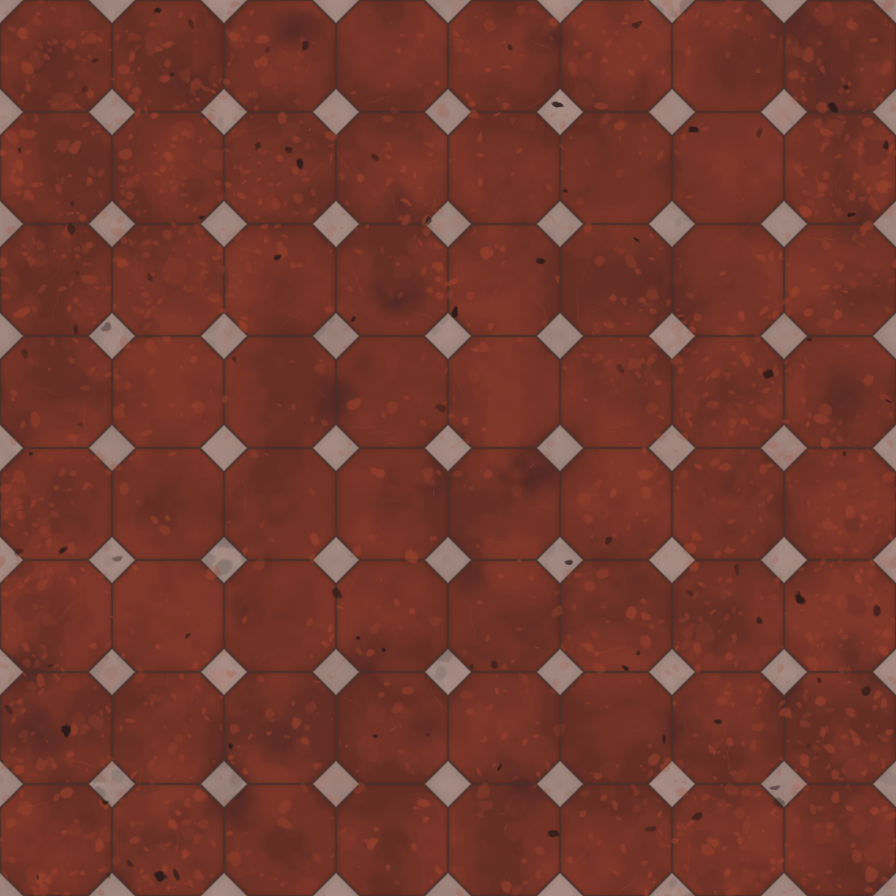
Give the GLSL for this texture, as a Shadertoy shader.

```glsl
const float TILES = 8.0;
const float DIAMOND_RADIUS = 0.218;  // half diagonal, in tile units
const float GROUT_HALF_WIDTH = 0.0095;

const vec3 CLAY = vec3(0.452, 0.197, 0.150);
const vec3 CLAY_LIGHT = vec3(0.505, 0.218, 0.162);
const vec3 CLAY_DARK = vec3(0.385, 0.178, 0.147);
const vec3 SMUDGE = vec3(0.285, 0.150, 0.143);
const vec3 EMBER = vec3(0.660, 0.275, 0.180);
const vec3 PIT = vec3(0.130, 0.085, 0.085);
const vec3 STONE = vec3(0.630, 0.530, 0.500);
const vec3 STONE_GREY = vec3(0.480, 0.420, 0.405);
const vec3 STONE_PINK = vec3(0.700, 0.440, 0.400);
const vec3 GROUT = vec3(0.290, 0.185, 0.163);

vec3 hash3(vec2 cell, float seed) {
    vec3 p = fract(vec3(cell.xyx + seed * 7.13) * vec3(0.1031, 0.1030, 0.0973));
    p += dot(p, p.yxz + 33.33);
    return fract((p.xxy + p.yzz) * p.zyx);
}

// Value noise that wraps over the unit square
float noise(vec2 uv, float period, float seed) {
    vec2 p = uv * period, i = floor(p), f = fract(p);
    f = f * f * (3.0 - 2.0 * f);
    float a = hash3(mod(i, period), seed).x;
    float b = hash3(mod(i + vec2(1, 0), period), seed).x;
    float c = hash3(mod(i + vec2(0, 1), period), seed).x;
    float d = hash3(mod(i + vec2(1, 1), period), seed).x;
    return mix(mix(a, b, f.x), mix(c, d, f.x), f.y);
}

float fbm(vec2 uv, float period, float seed) {
    float sum = 0.0, gain = 0.53;
    for (int i = 0; i < 4; i++) {
        sum += gain * noise(uv, period, seed + float(i));
        period *= 2.0;
        gain *= 0.5;
    }
    return sum;
}

// Scattered ellipses of random size, angle and strength, one per cell at most
float flecks(vec2 uv, float period, float density, float radius, float stretch, float blur, float seed) {
    vec2 p = uv * period, home = floor(p);
    float edge = blur + period / iResolution.y;
    float cover = 0.0;
    for (int y = -1; y <= 1; y++)
    for (int x = -1; x <= 1; x++) {
        vec2 cell = home + vec2(x, y);
        vec3 place = hash3(mod(cell, period), seed);
        vec3 look = hash3(mod(cell, period), seed + 5.0);
        vec2 q = p - cell - mix(vec2(0.15), vec2(0.85), place.xy);
        float angle = 6.2832 * look.x;
        q = mat2(cos(angle), sin(angle), -sin(angle), cos(angle)) * q;
        q.x /= stretch;
        float d = length(q) - radius * mix(0.35, 1.0, look.y);
        float shape = clamp(0.5 - d / edge, 0.0, 1.0);
        cover = max(cover, shape * step(place.z, density) * mix(0.4, 1.0, look.z));
    }
    return cover;
}

// 1 inside a shape, from its signed distance
float fill(float d, float px) {
    return clamp(0.5 - d / px, 0.0, 1.0);
}

vec3 clayColor(vec2 uv, vec2 rough, float wear, vec2 tile) {
    float mottle = fbm(uv, 16.0, 11.0);
    vec3 color = mix(CLAY, CLAY_LIGHT, 0.8 * smoothstep(0.50, 0.72, mottle));
    color = mix(color, CLAY_DARK, 0.8 * smoothstep(0.49, 0.30, mottle));
    color *= 0.985 + 0.03 * hash3(tile, 3.0).x;
    // Overlapping translucent dabs
    color = mix(color, CLAY_LIGHT, 0.55 * flecks(rough, 32.0, 0.35, 0.42, 1.2, 0.05, 21.0) * (0.3 + wear));
    color = mix(color, CLAY_DARK, 0.45 * flecks(rough, 26.0, 0.35, 0.42, 1.2, 0.06, 31.0) * (0.3 + wear));
    // Soft smoky stains
    float smoke = flecks(rough, 14.0, 0.22, 0.36, 1.4, 0.35, 41.0);
    return mix(color, SMUDGE, 0.75 * smoke * smoothstep(0.25, 0.65, fbm(uv, 32.0, 45.0)));
}

vec3 stoneColor(vec2 uv, vec2 rough, vec2 id) {
    vec3 random = hash3(id, 51.0);
    vec3 color = STONE * (0.97 + 0.05 * random.x + 0.10 * (fbm(uv, 48.0, 55.0) - 0.5));
    float grey = flecks(rough, 50.0, 0.6, 0.45, 1.3, 0.08, 61.0);
    float pink = flecks(rough, 42.0, 0.5, 0.45, 1.3, 0.15, 71.0);
    color = mix(color, STONE_GREY, 0.65 * grey * smoothstep(0.60, 0.95, random.y));
    return mix(color, STONE_PINK, 0.40 * pink * smoothstep(0.50, 1.0, random.z));
}

void mainImage(out vec4 fragColor, in vec2 fragCoord) {
    vec2 uv = fragCoord / iResolution.xy;
    vec2 p = uv * TILES;
    float px = TILES / iResolution.y;

    // Ragged coordinates and uneven wear
    vec2 rough = uv + 0.010 * (vec2(fbm(uv, 64.0, 81.0), fbm(uv, 64.0, 91.0)) - 0.5);
    float wear = smoothstep(0.38, 0.68, fbm(uv, 5.0, 101.0));

    // Octagons with diamonds on their shared corners
    vec2 corner = abs(fract(p + 0.5) - 0.5);
    float diamond = (corner.x + corner.y - DIAMOND_RADIUS) * 0.7071;
    float joint = min(corner.x, corner.y);
    float grout = min(abs(diamond), diamond < 0.0 ? 1.0 : joint) - GROUT_HALF_WIDTH;
    float inStone = fill(diamond, px);

    vec3 clay = clayColor(uv, rough, wear, floor(p));
    vec3 stone = stoneColor(uv, rough, mod(floor(p + 0.5), TILES));
    vec3 color = mix(clay, stone, inStone);
    color *= 1.0 - 0.09 * exp(-max(grout, 0.0) * 45.0);
    color = mix(color, GROUT, 0.88 * fill(grout, px));

    // Bright chips, fine scratches and dark pits
    float chips = flecks(rough, 56.0, 0.06 + 0.22 * wear, 0.34, 1.3, 0.06, 111.0);
    chips = max(chips, 0.9 * flecks(rough, 120.0, 0.03 + 0.12 * wear, 0.38, 1.5, 0.05, 121.0));
    color = mix(color, EMBER, chips * mix(0.52, 0.25, inStone));
    float scratches = flecks(rough, 24.0, 0.35, 0.018, 22.0, 0.0, 131.0);
    color = mix(color, EMBER, 0.28 * scratches);
    float pits = flecks(rough, 64.0, 0.008 + 0.025 * wear, 0.26, 1.6, 0.04, 141.0);
    color = mix(color, PIT, 0.85 * pits);

    fragColor = vec4(color, 1.0);
}
```
